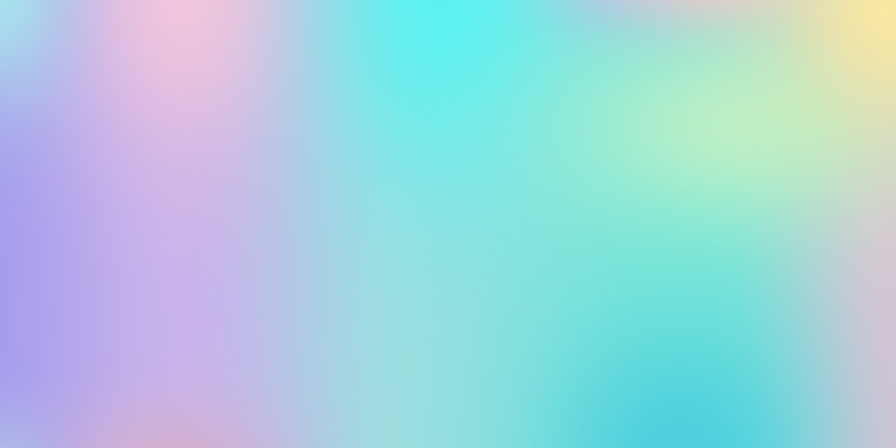
Give the GLSL for this background, as a Shadertoy shader.

```glsl
// A soft pastel gradient: lilac at the left, aqua in the middle, rose at the right.
// A chain of smooth horizontal blends forms the base, then elliptical Gaussian
// glows tint the top and bottom edges and the corners.

// Blends a tint over the base with a Gaussian falloff around the centre.
vec3 glow(vec3 base, vec2 uv, vec2 centre, vec2 radius, vec3 tint) {
    vec2 d = (uv - centre) / radius;
    return mix(base, tint, exp(-dot(d, d)));
}

// Horizontal sweep from periwinkle to rose.
vec3 sweep(float x) {
    vec3 periwinkle = vec3(0.64, 0.61, 0.93);
    vec3 lilac = vec3(0.78, 0.70, 0.92);
    vec3 mist = vec3(0.62, 0.87, 0.88);
    vec3 aqua = vec3(0.46, 0.90, 0.85);
    vec3 rose = vec3(0.84, 0.77, 0.83);

    vec3 color = mix(periwinkle, lilac, smoothstep(-0.04, 0.21, x));
    color = mix(color, mist, smoothstep(0.20, 0.46, x));
    color = mix(color, aqua, smoothstep(0.40, 0.76, x));
    return mix(color, rose, smoothstep(0.79, 1.0, x));
}

void mainImage(out vec4 fragColor, in vec2 fragCoord) {
    vec2 uv = fragCoord / iResolution.xy;
    vec3 color = sweep(uv.x);

    // Left side: pink above and below, sky blue in the corners
    color = glow(color, uv, vec2(0.21, 1.02), vec2(0.13, 0.36), vec3(0.95, 0.77, 0.86));
    color = glow(color, uv, vec2(0.00, 1.02), vec2(0.08, 0.25), vec3(0.66, 0.88, 0.93));
    color = glow(color, uv, vec2(0.19, -0.06), vec2(0.12, 0.15), vec3(0.83, 0.69, 0.80));
    color = glow(color, uv, vec2(0.00, -0.06), vec2(0.06, 0.14), vec3(0.69, 0.74, 0.92));

    // Bright cyan at the top centre, deeper blue at the lower right
    color = glow(color, uv, vec2(0.50, 1.00), vec2(0.14, 0.42), vec3(0.36, 0.95, 0.95));
    color = glow(color, uv, vec2(0.76, -0.03), vec2(0.15, 0.30), vec3(0.30, 0.81, 0.87));

    // Upper right: mint, then lilac and coral along the edge, yellow in the corner
    color = glow(color, uv, vec2(0.83, 0.72), vec2(0.19, 0.22), vec3(0.73, 0.94, 0.78));
    color = glow(color, uv, vec2(0.69, 1.06), vec2(0.08, 0.12), vec3(0.64, 0.79, 0.92));
    color = glow(color, uv, vec2(0.80, 1.06), vec2(0.12, 0.13), vec3(0.92, 0.78, 0.80));
    color = glow(color, uv, vec2(1.00, 1.00), vec2(0.13, 0.30), vec3(0.97, 0.91, 0.63));

    fragColor = vec4(color, 1.0);
}
```
